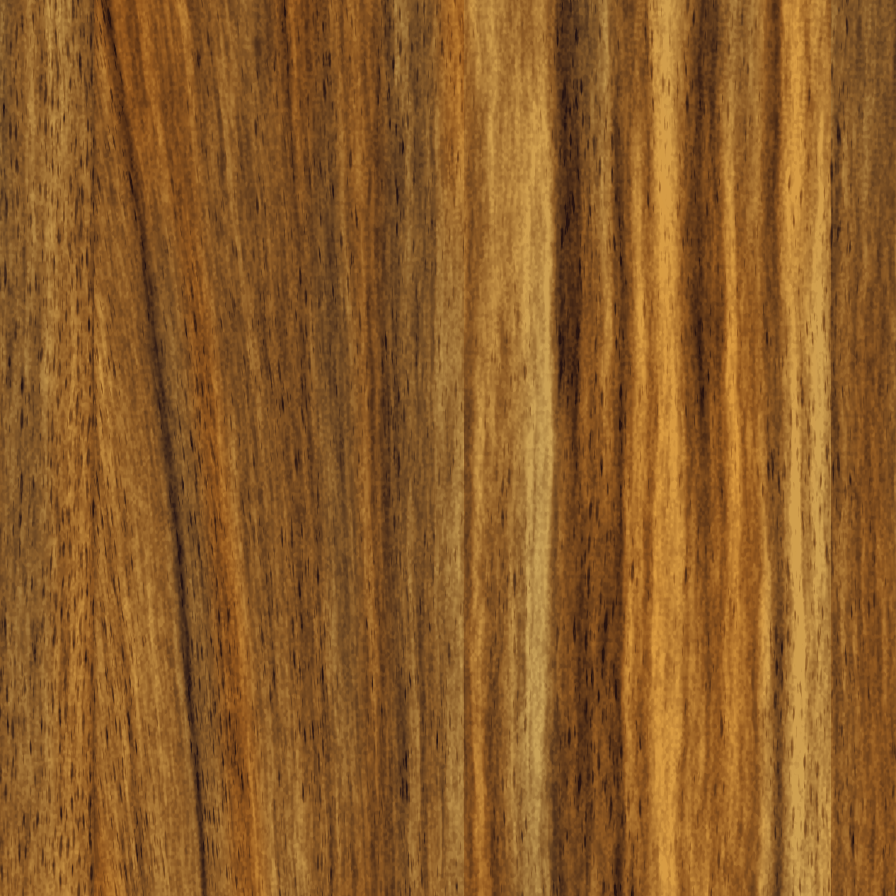
This texture is drawn by a WebGL 1 fragment shader. Its source:

```glsl
precision highp float;
uniform vec2 u_resolution;

float hash(vec2 c) {
  return fract(sin(dot(c, vec2(127.1, 311.7))) * 43758.5453);
}

// Smooth cellular noise: random cell tones blended by distance
float cells(vec2 q) {
  vec2 id = floor(q);
  float sum = 0.0, total = 0.0;
  for (int j = -1; j <= 1; j++) {
    for (int i = -1; i <= 1; i++) {
      vec2 c = id + vec2(float(i), float(j));
      vec2 site = c + 0.2 + 0.6 * vec2(hash(c + 3.7), hash(c + 8.3));
      vec2 d = q - site;
      float weight = exp(-5.0 * dot(d, d));
      sum += weight * hash(c);
      total += weight;
    }
  }
  return sum / total - 0.5;
}

// Short dark dashes, one per stretched cell, staggered by column
float pores(vec2 q, float density) {
  q.y += 9.0 * hash(vec2(floor(q.x), 5.0));
  vec2 id = floor(q);
  float size = hash(id + 2.9);
  vec2 center = vec2(0.4 + 0.2 * hash(id + 6.1), 0.5);
  vec2 d = (fract(q) - center) / vec2(0.22 + 0.16 * size, 0.25 + 0.24 * size);
  float present = smoothstep(0.0, 0.2, density - hash(id + 1.3));
  return present * (1.0 - smoothstep(0.3, 1.0, length(d)));
}

// Dark core with a softer shadow around it
float vein(float d, float width) {
  return 0.7 * exp(-d * d / (width * width)) + 0.3 * exp(-abs(d) / (width * 2.5));
}

vec3 woodColor(float tone) {
  vec3 dark = vec3(0.33, 0.20, 0.10);
  vec3 middle = vec3(0.555, 0.355, 0.145);
  vec3 light = vec3(0.76, 0.56, 0.265);
  return tone < 0.5 ? mix(dark, middle, tone * 2.0)
                    : mix(middle, light, tone * 2.0 - 1.0);
}

void main() {
  vec2 p = gl_FragCoord.xy / u_resolution;

  // Four veneer strips
  float strip = step(0.105, p.x) + step(0.518, p.x) + step(0.928, p.x);
  float flecked = 1.0 - step(0.105, p.x);
  float slanted = step(0.105, p.x) - step(0.518, p.x);
  float striped = step(0.518, p.x) - step(0.928, p.x);
  float plain = step(0.928, p.x);

  // Grain coordinate: leaning in the second strip, gently wavering elsewhere
  float lean = 0.4 * clamp(0.5 - p.x, 0.0, 0.4) * slanted;
  float waver = 0.003 * sin(p.y * 6.0 + p.x * 11.0)
              + 0.001 * sin(p.y * 23.0 + p.x * 40.0)
              + 0.0005 * sin(p.y * 61.0 + p.x * 90.0);
  float g = p.x - lean * (1.0 - p.y) + waver;
  float shift = strip * 17.0;

  // Streaks from broad to fine
  float broad = cells(vec2(g * 27.0 + shift, p.y * 0.8 + shift));
  float narrow = cells(vec2(g * 85.0 + shift, p.y * 2.2));
  float fine = cells(vec2(g * 190.0 + shift, p.y * 9.0));
  float fiber = cells(vec2(g * 300.0, p.y * 48.0));
  float speck = cells(p * vec2(370.0, 240.0));

  float tone = 0.70 * flecked + 0.51 * slanted + 0.64 * striped + 0.40 * plain;
  tone += broad * (0.5 + 0.35 * striped - 0.15 * plain);
  tone += narrow * (0.42 + 0.25 * striped - 0.15 * plain);
  tone += fine * 0.36 + fiber * 0.30 + speck * 0.28;

  // Pale and dark ribbons of the third strip
  tone += striped * (0.17 * cos((g - 0.905) * 80.5) + 0.06 * sin(g * 187.0));

  // Long dark veins and the first seam
  float swell = 0.005 + 0.003 * sin(p.y * 3.1);
  float veins = slanted * (vein(g - 0.122, swell)
              + 0.6 * vein(g - 0.317, 0.0045)
              + 0.3 * vein(g - 0.402, 0.005));
  veins += striped * (0.7 * vein(g - 0.867, 0.007)
         + 0.4 * vein(g - 0.692, 0.004)
         + 0.4 * vein(g - 0.765, 0.004));
  veins += 0.45 * vein(p.x - 0.104, 0.004);
  tone -= veins * (0.72 + 0.5 * fine);

  // Pores gather along some streaks
  float density = 0.55 * flecked + 0.26 * slanted + 0.16 * striped + 0.12 * plain;
  density += 0.6 * cells(vec2(g * 40.0 + 31.0, p.y * 1.5 + shift));
  float dashes = pores(vec2(g * 150.0, p.y * 27.0), density);
  float hairs = pores(vec2(g * 235.0 + 7.0, p.y * 40.0), density + 0.1);
  tone -= 0.5 * dashes + 0.28 * hairs;

  // Warm and olive drift over the tones
  vec3 color = woodColor(clamp(tone, -0.4, 1.15));
  float warmth = cells(vec2(g * 19.0 + 53.0, p.y * 1.3 + shift)) + 0.1 * slanted;
  color *= 1.0 + warmth * vec3(0.10, -0.06, -0.40);
  gl_FragColor = vec4(color, 1.0);
}
```
